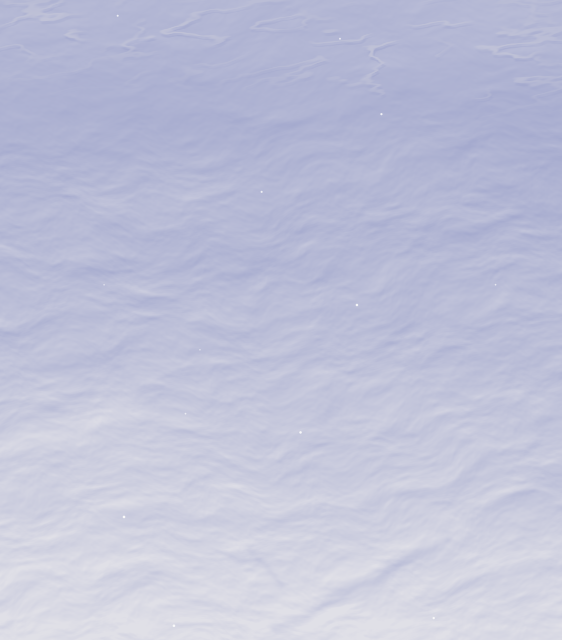
Reproduce this texture procedurally as a Shadertoy shader.

```glsl
// Wind-packed snow in lavender shade, brightening toward the foreground.
// A vertical tone ramp with soft drifts is lit by the slope of lumpy, creased
// gradient noise, then finished with crust ridges, furrows and sparse glints.

const vec3 SHADE = vec3(0.657, 0.677, 0.813);
const vec3 SUNLIT = vec3(0.868, 0.868, 0.902);
const vec3 CRUST = vec3(0.765, 0.772, 0.845);

vec2 hash2(vec2 p) {
    vec3 q = fract(p.xyx * vec3(0.1031, 0.1030, 0.0973));
    q += dot(q, q.yzx + 33.33);
    return fract((q.xx + q.yz) * q.zy);
}

float cornerSlope(vec2 cell, vec2 offset) {
    float angle = 6.2832 * hash2(cell).x;
    return dot(vec2(cos(angle), sin(angle)), offset);
}

float gradientNoise(vec2 p) {
    vec2 i = floor(p), f = fract(p);
    vec2 u = f * f * f * (f * (f * 6.0 - 15.0) + 10.0);
    vec2 e = vec2(1.0, 0.0);
    float low = mix(cornerSlope(i, f), cornerSlope(i + e.xy, f - e.xy), u.x);
    float high = mix(cornerSlope(i + e.yx, f - e.yx), cornerSlope(i + e.xx, f - e.xx), u.x);
    return mix(low, high, u.y);
}

// Crease blends smooth noise (0) toward rounded lumps with sharp valleys (1).
float fbm(vec2 p, int octaves, float crease) {
    float sum = 0.0, amp = 0.5;
    for (int i = 0; i < octaves; i++) {
        float n = gradientNoise(p);
        sum += amp * mix(n, 1.3 * sqrt(n * n + 0.002), crease);
        p = mat2(1.9, 0.45, -0.45, 1.9) * p + 17.3;
        amp *= 0.49;
    }
    return sum;
}

// Wind-shaped lumps, wider than tall, gently arched on the left.
float rippleHeight(vec2 p) {
    float arch = 0.10 * p.x + 0.02 * sin(8.0 * p.x + 3.0 * p.y);
    vec2 q = vec2(p.x, p.y - arch);
    q += 0.022 * vec2(gradientNoise(p * 11.0), gradientNoise(p * 11.0 + 40.0));
    return fbm(q * vec2(9.0, 20.0) + 60.0, 5, 0.4);
}

float blob(vec2 p, vec2 center, vec2 radius) {
    vec2 d = (p - center) / radius;
    return exp(-dot(d, d));
}

// Soft line between two points, fading over the given width.
float softLine(vec2 p, vec2 a, vec2 b, float width) {
    vec2 ab = b - a;
    float along = clamp(dot(p - a, ab) / dot(ab, ab), 0.0, 1.0);
    float d = length(p - a - along * ab) / width;
    return exp(-d * d);
}

float baseTone(vec2 p) {
    float y = p.y + 0.08 * (p.x - 0.44);
    float tone = 0.08 + 0.9 * pow(max(0.0, 1.0 - y / 0.86), 1.3);
    return tone + 0.14 * smoothstep(0.8, 1.0, p.y);
}

float driftTone(vec2 p) {
    float tone = 0.14 * fbm(p * vec2(3.0, 7.0) + 9.0, 2, 0.0);
    tone += 0.10 * blob(p, vec2(0.30, 0.69), vec2(0.15, 0.05));
    tone += 0.08 * blob(p, vec2(0.60, 0.73), vec2(0.20, 0.05));
    tone += 0.10 * blob(p, vec2(0.14, 0.34), vec2(0.14, 0.05));
    tone += 0.12 * blob(p, vec2(0.57, 0.02), vec2(0.12, 0.03));
    tone -= 0.09 * blob(p, vec2(0.04, 0.47), vec2(0.16, 0.04));
    tone -= 0.07 * blob(p, vec2(0.33, 0.60), vec2(0.16, 0.04));
    tone -= 0.08 * blob(p, vec2(0.85, 0.44), vec2(0.15, 0.06));
    return tone - 0.08 * blob(p, vec2(0.88, 0.24), vec2(0.10, 0.05));
}

float furrowTone(vec2 p) {
    vec2 q = p + 0.012 * vec2(0.0, gradientNoise(p * 18.0));
    float tone = -0.26 * softLine(q, vec2(0.43, 0.015), vec2(0.70, 0.155), 0.008);
    tone += 0.08 * softLine(q, vec2(0.44, 0.045), vec2(0.71, 0.185), 0.014);
    tone -= 0.14 * softLine(q, vec2(0.39, 0.145), vec2(0.44, 0.080), 0.006);
    tone -= 0.10 * softLine(q, vec2(0.10, 0.045), vec2(0.24, 0.095), 0.008);
    tone += 0.08 * softLine(q, vec2(0.0, 0.295), vec2(0.20, 0.370), 0.020);
    return tone - 0.12 * softLine(q, vec2(0.0, 0.325), vec2(0.14, 0.385), 0.010);
}

// Thin broken ridges of old crust, gathered in patches near the top.
float crustMask(vec2 p) {
    vec2 q = vec2(p.x, p.y - 0.12 * p.x);
    float ridge = 1.0 - smoothstep(0.005, 0.055, abs(fbm(q * vec2(7.0, 25.0) + 5.0, 4, 0.0)));
    float patches = blob(p, vec2(0.17, 0.96), vec2(0.24, 0.035));
    patches += blob(p, vec2(0.69, 0.91), vec2(0.18, 0.07));
    float broken = smoothstep(-0.2, 0.15, gradientNoise(p * vec2(9.0, 22.0) + 31.0));
    return ridge * broken * min(1.0, patches + 0.3 * smoothstep(0.83, 0.9, p.y));
}

// At most one small glint per cell, most cells staying empty.
float glints(vec2 p, float cells, float share, float pixel) {
    vec2 cell = floor(p * cells);
    vec2 chance = hash2(cell + 71.0);
    vec2 center = (cell + 0.15 + 0.7 * hash2(cell + 23.0)) / cells;
    float radius = mix(0.0007, 0.0020, chance.y);
    float disc = 1.0 - smoothstep(radius - pixel, radius + pixel, length(p - center));
    return disc * step(chance.x, share) * mix(0.5, 1.0, chance.y);
}

void mainImage(out vec4 fragColor, in vec2 fragCoord) {
    vec2 p = fragCoord / iResolution.y;
    vec2 lightStep = vec2(-0.002, 0.005);
    float slope = rippleHeight(p) - rippleHeight(p + lightStep);
    float relief = mix(1.7, 0.7, smoothstep(0.65, 0.88, p.y));
    float tone = baseTone(p) + driftTone(p) + furrowTone(p) + relief * slope;
    float crust = crustMask(p);
    tone -= 0.16 * crustMask(p + vec2(-0.002, 0.005)) * (1.0 - crust);
    vec3 color = mix(SHADE, SUNLIT, clamp(tone, -0.05, 1.05));
    color = mix(color, CRUST, 0.75 * crust);
    color = mix(color, vec3(0.98), glints(p, 8.0, 0.25, 0.7 / iResolution.y));
    fragColor = vec4(color, 1.0);
}
```
